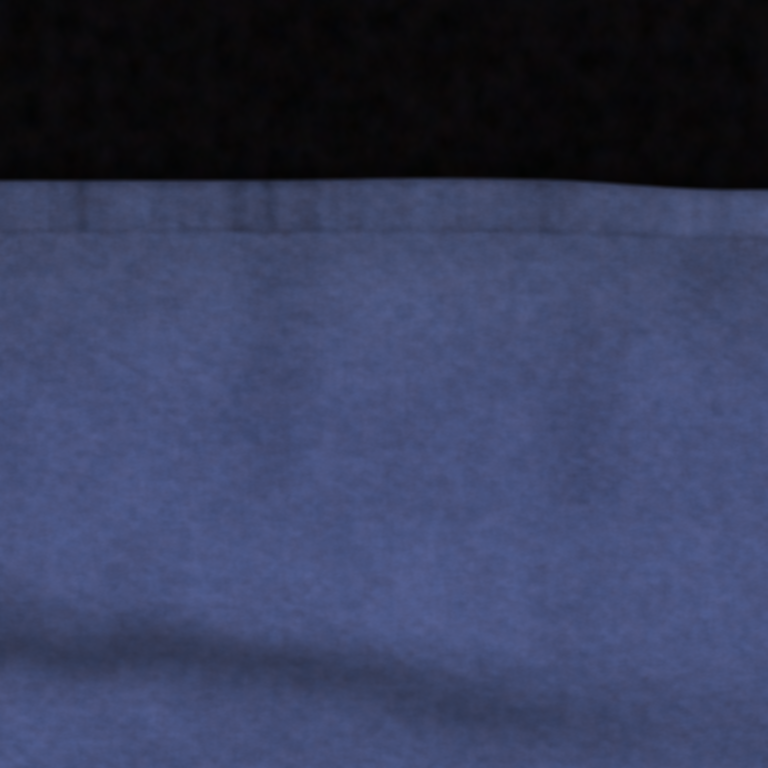
A Shadertoy shader for this texture:

```glsl
// Blue woven cloth with a puckered hem below a dark knitted strip.
// Soft gaussian shades model the folds; value noise adds mottling and fibres,
// all in canvas units with the origin at the lower left.

float hash(vec2 cell) {
    uvec2 q = uvec2(ivec2(cell) + 4096) * uvec2(1597334673u, 3812015801u);
    uint n = (q.x ^ q.y) * 1597334673u;
    n = (n ^ (n >> 15)) * 2246822519u;
    return float((n ^ (n >> 13)) >> 8) / 16777216.0;
}

float noise(vec2 p) {
    vec2 i = floor(p), f = fract(p);
    f = f * f * (3.0 - 2.0 * f);
    float low = mix(hash(i), hash(i + vec2(1, 0)), f.x);
    float high = mix(hash(i + vec2(0, 1)), hash(i + vec2(1, 1)), f.x);
    return mix(low, high, f.y);
}

// Signed noise summed over octaves, roughly -0.5 to 0.5
float fbm(vec2 p) {
    float sum = 0.0, amp = 0.5;
    for (int k = 0; k < 3; k++) {
        sum += amp * (noise(p) - 0.5);
        p = mat2(0.8, 0.6, -0.6, 0.8) * p * 2.03 + 17.0;
        amp *= 0.55;
    }
    return sum;
}

float bell(float d, float width) {
    d /= width;
    return exp(-d * d);
}

float blob(vec2 p, vec2 centre, vec2 size) {
    vec2 d = (p - centre) / size;
    return exp(-dot(d, d));
}

float topEdge(float x) {
    return 0.765 + 0.003 * bell(x - 0.57, 0.15) - 0.012 * smoothstep(0.7, 0.95, x);
}

float seamLine(float x) {
    return 0.699 - 0.011 * smoothstep(0.6, 1.0, x) + 0.004 * (noise(vec2(x * 14.0, 3.0)) - 0.5);
}

// Broad light and dark areas on the flat part of the cloth
float drape(vec2 p) {
    float dark = 0.09 * blob(p, vec2(0.35, 0.50), vec2(0.06, 0.20));
    dark += 0.07 * blob(p, vec2(0.76, 0.45), vec2(0.05, 0.20));
    dark += 0.08 * blob(p, vec2(0.93, 0.62), vec2(0.13, 0.06));
    dark += 0.04 * blob(p, vec2(0.08, 0.62), vec2(0.15, 0.12));
    float light = 0.05 * blob(p, vec2(0.52, 0.60), vec2(0.09, 0.07));
    light += 0.04 * blob(p, vec2(0.28, 0.60), vec2(0.05, 0.09));
    light += 0.05 * blob(p, vec2(0.86, 0.52), vec2(0.06, 0.09));
    light += 0.06 * blob(p, vec2(0.52, 0.22), vec2(0.22, 0.09));
    light += 0.03 * blob(p, vec2(0.08, 0.33), vec2(0.15, 0.08));
    return light - dark;
}

// Diagonal fold: soft upper step, a dark core, and light returning below
float foldShadow(vec2 p) {
    p.y += 0.025 * fbm(p * vec2(9.0, 14.0));
    float upper = 0.252 - 0.22 * p.x;
    float core = 0.152 - 0.02 * p.x - 0.09 * smoothstep(0.25, 1.0, p.x);
    float fade = 1.0 - smoothstep(0.4, 0.95, p.x);
    float body = smoothstep(0.015, -0.045, p.y - upper)
               * smoothstep(core - 0.09, core + 0.01, p.y);
    float crease = bell(p.y - core, 0.024 + 0.045 * p.x);
    float below = blob(p, vec2(0.55, 0.04), vec2(0.20, 0.06));
    return body * (0.05 + 0.09 * fade) + crease * (0.06 + 0.08 * fade) + 0.06 * below;
}

// Vertical puckers gathered between the top edge and the seam
float puckers(vec2 p) {
    float x = p.x + 0.08 * (p.y - 0.73);
    float wave = noise(vec2(x * 38.0, 5.0)) + 0.5 * noise(vec2(x * 85.0, 9.0)) - 0.75;
    float creases = bell(x - 0.31, 0.012) + bell(x - 0.35, 0.010) + bell(x - 0.40, 0.014);
    creases += 0.8 * bell(x - 0.108, 0.012) + 0.6 * bell(x - 0.72, 0.06);
    return 0.10 * wave - 0.10 * creases + 0.10 * smoothstep(0.84, 0.90, x) - 0.05;
}

// Short tufts leaning either way, with a weak thread pattern
float fibres(vec2 p) {
    float grain = fbm(p * vec2(75.0, 95.0));
    float tufts = noise(mat2(0.9, 0.4, -0.4, 0.9) * p * vec2(55.0, 130.0)) - 0.5;
    float threads = noise(p * vec2(60.0, 210.0)) + noise(p * vec2(200.0, 60.0)) - 1.0;
    return 0.19 * grain + 0.05 * tufts + 0.025 * threads;
}

vec3 cloth(vec2 p, float edge) {
    float seam = seamLine(p.x);
    float hem = smoothstep(-0.006, 0.006, p.y - seam);
    float shadow = foldShadow(p);
    float stitch = 0.35 + 0.65 * noise(vec2(p.x * 22.0, 7.0));
    float tone = 0.985 + drape(p) + 0.14 * fbm(p * 11.0) + fibres(p);
    tone += hem * puckers(p);
    tone -= 0.12 * stitch * bell(p.y - seam, 0.005);
    tone -= 0.05 * bell(p.y - seam + 0.025, 0.03);
    tone *= 1.0 - shadow;
    float greyness = 0.75 * smoothstep(0.42, 0.75, p.y) + 1.5 * shadow;
    vec3 dye = mix(vec3(0.289, 0.330, 0.502), vec3(0.278, 0.312, 0.440), min(greyness, 1.0));
    vec3 tint = vec3(0.03, 0.0, -0.02) * fbm(p * 65.0 + 31.0);
    return dye * tone * (1.0 - 0.18 * bell(p.y - edge, 0.010)) + tint;
}

// Nearly black strip with a faint knitted lattice
vec3 knit(vec2 p, float edge) {
    vec2 cell = abs(fract(p * vec2(15.0, 17.0) + 0.8 * fbm(p * 12.0)) - 0.5);
    float ridge = smoothstep(0.1, 0.5, max(cell.x, cell.y));
    float tone = 0.85 + 0.2 * ridge + 1.2 * fbm(p * vec2(45.0, 38.0));
    vec3 tint = vec3(fbm(p * 50.0), 0.0, fbm(p * 50.0 + 40.0)) * 0.03;
    return vec3(0.036, 0.031, 0.038) * tone * (1.0 - 0.4 * bell(p.y - edge, 0.02)) + tint;
}

void mainImage(out vec4 fragColor, in vec2 fragCoord) {
    vec2 p = fragCoord / iResolution.xy;
    float edge = topEdge(p.x);
    float soft = max(0.0045, 1.0 / iResolution.y);
    float cover = smoothstep(-soft, soft, p.y - edge);
    vec3 colour = mix(cloth(p, edge), knit(p, edge), cover);
    fragColor = vec4(clamp(colour, 0.0, 1.0), 1.0);
}
```
